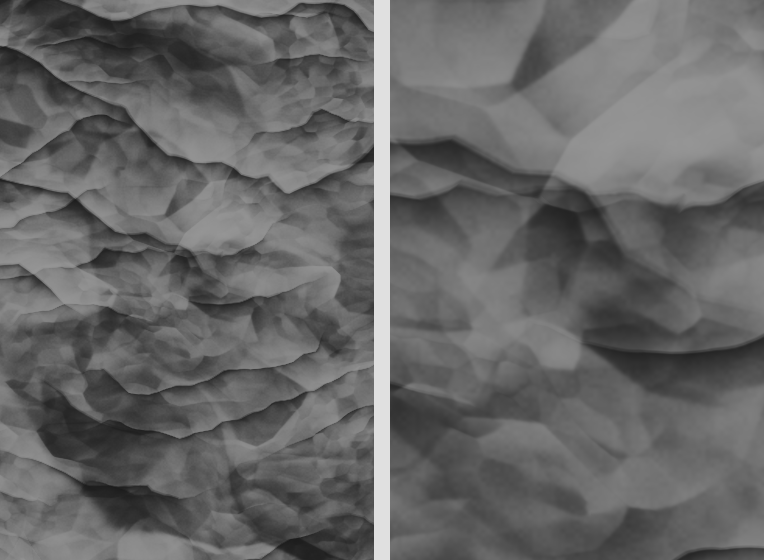
Left: the whole. Right: its middle third, enlarged.
Give the GLSL for this texture, as a WebGL 1 fragment shader.

```glsl
precision highp float;
uniform vec2 u_resolution;

#define MID_TONE 0.345
#define TONE_RANGE 0.27
#define CONTRAST 1.2
#define FACET_SCALE 2.7
#define FACET_AMOUNT 0.19
#define FACET_FALLOFF 0.8
#define CREASE_AMOUNT 0.4
#define FOLD_AMOUNT 0.24
#define GRAIN 0.022

vec2 hash2(vec2 p) {
  vec2 k = vec2(dot(p, vec2(127.1, 311.7)), dot(p, vec2(269.5, 183.3)));
  return fract(sin(k) * 43758.5453);
}

mat2 rotation(float a) {
  float c = cos(a), s = sin(a);
  return mat2(c, s, -s, c);
}

// Two channels of value noise; linear blending keeps angular kinks
vec2 kinkNoise(vec2 p) {
  vec2 i = floor(p), f = fract(p);
  vec2 low = mix(hash2(i), hash2(i + vec2(1.0, 0.0)), f.x);
  vec2 high = mix(hash2(i + vec2(0.0, 1.0)), hash2(i + 1.0), f.x);
  return mix(low, high, f.y);
}

float softNoise(vec2 p) {
  vec2 f = fract(p);
  return kinkNoise(floor(p) + f * f * (3.0 - 2.0 * f)).x;
}

// Bent paper facets: x is the shade, y marks the creases between them
vec2 facets(vec2 q, float sharpness) {
  vec2 base = floor(q);
  float total = 1e-30, squares = 0.0, shade = 0.0;
  for (int j = -1; j <= 1; j++) {
    for (int i = -1; i <= 1; i++) {
      vec2 cell = base + vec2(float(i), float(j));
      vec2 d = q - cell - hash2(cell);
      vec2 tilt = hash2(cell + 17.3) - 0.5;
      vec2 bend = (hash2(cell + 43.7) - 0.5) * vec2(1.1, 1.7);
      float w = exp(-sharpness * dot(d, d));
      shade += w * (tilt.x + dot(bend, d));
      total += w;
      squares += w / total * 0.0 + w * w;
    }
  }
  float purity = squares / max(total * total, 1e-36);
  return vec2(shade / total, 2.0 * clamp(1.0 - purity, 0.0, 0.5));
}

// Long folds: lit above the ridge line, shadow fading out below it
float folds(vec2 p, float freq, float tilt, float seed) {
  vec2 q = rotation(0.6) * p + seed;
  float bends = 1.5 * kinkNoise(q * freq * 0.6).x
              + 0.5 * kinkNoise(q * freq * 1.7).y
              + 0.14 * kinkNoise(q * freq * 4.5).x;
  float f = fract(p.y * freq + p.x * freq * tilt + bends);
  float edge = smoothstep(0.0, 0.02, min(f, 1.0 - f));
  float shadow = 0.75 * pow(f, 4.0) + 0.55 * pow(f, 22.0);
  float lit = 0.6 * pow(1.0 - f, 4.0);
  float strength = smoothstep(0.3, 0.75, softNoise(q * freq * 0.7 + 31.0));
  return (lit - shadow) * edge * strength;
}

void main() {
  vec2 p = gl_FragCoord.xy / u_resolution.x;

  // Broad light and an angular warp of the sheet
  float light = 0.24 * (softNoise(rotation(0.3) * p * vec2(1.8, 2.8) + 5.0) - 0.5);
  vec2 r = rotation(0.5) * p;
  vec2 warped = p + 0.10 * (kinkNoise(r * 4.0 + 9.0) - 0.5)
                  + 0.035 * (kinkNoise(r * 11.0 + 23.0) - 0.5);

  // Facets from large planes down to small crumples
  float scale = FACET_SCALE, amount = FACET_AMOUNT;
  for (int i = 0; i < 5; i++) {
    float n = float(i);
    float angle = 0.35 * sin(n * 2.4 + 1.0) + 0.15;
    vec2 q = rotation(angle) * warped * scale * vec2(0.75, 1.15) + n * 19.7;
    float region = softNoise(p * 4.0 + n * 7.1);
    float sharpness = min(70.0, 500.0 / scale) * mix(0.3, 1.0, region);
    vec2 facet = facets(q, sharpness);
    float crumple = mix(1.0, 0.35 + 1.3 * region, min(n, 1.0));
    float creaseSign = softNoise(q * 0.9 + 3.0) - 0.53;
    light += amount * crumple * (facet.x + CREASE_AMOUNT * creaseSign * facet.y);
    scale *= 1.9;
    amount *= FACET_FALLOFF;
  }

  light += FOLD_AMOUNT * folds(p, 3.6, 0.3, 4.0);
  light += 0.7 * FOLD_AMOUNT * folds(p, 6.5, -0.25, 13.0);
  light += GRAIN * (softNoise(p * 240.0) - 0.5);

  // Soft limits keep blacks and highlights muted
  float x = (light + 0.02) * CONTRAST / TONE_RANGE;
  float tone = MID_TONE + TONE_RANGE * x / sqrt(1.0 + x * x);
  gl_FragColor = vec4(vec3(tone), 1.0);
}
```
